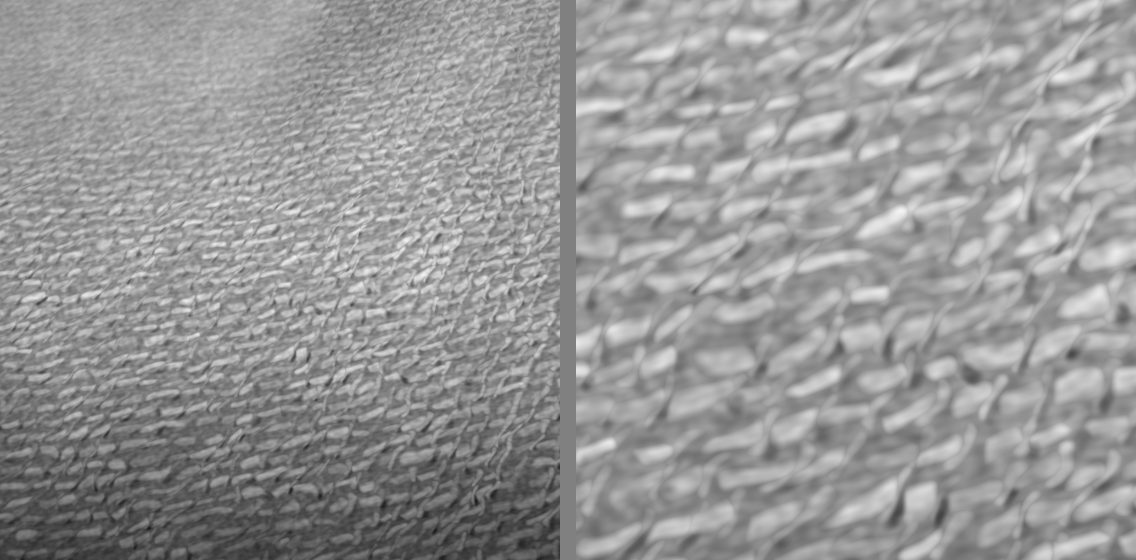
Left: the whole. Right: its middle third, enlarged.
Give the GLSL for this texture, as a Shadertoy shader.

```glsl
// Grey knitted cloth receding from the viewer: short uneven yarn loops are laid out
// in a perspective grid, with steeper strands and small dark holes between them.
// Gradient noise bends the rows and adds fibres; focus and light vary over the cloth.

const vec2 STITCH_SIZE = vec2(0.047, 0.031); // stitch width and row height at the front
const float RECESSION = 0.58;                // shrinkage of stitches towards the back
const float VANISH_X = 0.7;
const float COLUMN_LEAN = 0.45;              // sideways shift of each row
const float FRONT_LIGHT = 0.385;
const float BACK_LIGHT = 0.67;
const float MEAN_TONE = 0.50;

vec2 hash2(vec2 p) {
    vec3 h = fract(p.xyx * vec3(0.1031, 0.1030, 0.0973));
    h += dot(h, h.yzx + 33.33);
    return fract((h.xx + h.yz) * h.zy);
}

float gradientDot(vec2 cell, vec2 offset) {
    float angle = 6.2832 * hash2(cell).x;
    return dot(vec2(cos(angle), sin(angle)), offset);
}

// Gradient noise, roughly -0.7 to 0.7
float gradientNoise(vec2 p) {
    vec2 i = floor(p), f = fract(p);
    vec2 u = f * f * f * (f * (f * 6.0 - 15.0) + 10.0);
    vec2 e = vec2(1.0, 0.0);
    return mix(mix(gradientDot(i, f), gradientDot(i + e, f - e), u.x),
               mix(gradientDot(i + e.yx, f - e.yx), gradientDot(i + e.xx, f - e.xx), u.x), u.y);
}

float segmentDistance(vec2 p, vec2 a, vec2 b) {
    vec2 pa = p - a, ba = b - a;
    return length(pa - ba * clamp(dot(pa, ba) / dot(ba, ba), 0.0, 1.0));
}

// Rounded strand: 1 along its spine, 0 outside
float strand(vec2 p, vec2 a, vec2 b, float radius, float softness) {
    float d = segmentDistance(p, a, b);
    return 1.0 - smoothstep(radius * 0.3 - softness * 0.5, radius + softness, d);
}

// Canvas position to stitch grid (column, row)
vec2 clothGrid(vec2 p) {
    float y = p.y - 0.05 * p.x - 0.08 * p.x * p.x;
    y += 0.016 * gradientNoise(p * 4.0) + 0.008 * gradientNoise(p * 13.0 + 7.0);
    float depth = 1.0 - RECESSION * y;
    float column = (p.x - VANISH_X) / (STITCH_SIZE.x * depth);
    float row = -log(depth) / (RECESSION * STITCH_SIZE.y);
    vec2 q = vec2(column + 0.8 * gradientNoise(p * 7.0 + 3.0), row);
    vec2 crumple = vec2(gradientNoise(q * 0.9 + 31.0), gradientNoise(q * 0.9 + 57.0));
    return q + vec2(0.40, 0.34) * crumple;
}

// Brightness of the knitted loops, 0 in the holes to about 1 on the yarn
float knit(vec2 q, float softness, float steepness) {
    float tone = 0.26;
    float hole = 0.0;
    for (int j = -1; j <= 1; j++) {
        float row = floor(q.y) + float(j);
        float shift = COLUMN_LEAN * row;
        for (int i = -1; i <= 1; i++) {
            vec2 id = vec2(floor(q.x - shift) + float(i), row);
            vec2 random = hash2(id + 200.0);
            vec2 vary = hash2(id + 317.0);
            vec2 local = q - id - vec2(shift + 0.5, 0.5) - (vary - 0.5) * vec2(0.36, 0.28);
            local.y *= STITCH_SIZE.y / STITCH_SIZE.x;

            vec2 reach = vec2(0.20 + 0.15 * vary.y, 0.01 + 0.09 * random.y);
            float bright = strand(local, -reach, reach, 0.19 + 0.06 * vary.x, softness);
            bright *= 0.62 + 0.50 * random.x + 0.6 * local.y;
            float steep = strand(local, vec2(0.30, -0.14), vec2(0.60, 0.30), 0.17, softness);
            tone = max(tone, max(bright, steep * steepness * (0.45 + 0.4 * random.y)));

            float gap = strand(local, vec2(0.46, -0.24), vec2(0.54, -0.12), 0.13, softness);
            hole = max(hole, gap * vary.x * (0.4 + 0.6 * random.x));
        }
    }
    return tone - 0.75 * hole;
}

// Signed distance to the right of the slanting fold near the back
float foldSide(vec2 p) {
    return p.x - 0.58 + 0.56 * (1.0 - p.y) - 0.04 * gradientNoise(p * 7.0);
}

float clothLight(vec2 p, float side) {
    vec2 fromCentre = p - vec2(0.52, 0.6);
    float light = mix(FRONT_LIGHT, BACK_LIGHT, smoothstep(-0.06, 0.55, p.y));
    light -= 0.2 * dot(fromCentre, fromCentre);
    float shadow = smoothstep(-0.05, 0.07, side) * (1.0 - smoothstep(0.08, 0.28, side));
    light -= 0.07 * shadow * smoothstep(0.62, 0.95, p.y);
    return light + 0.05 * gradientNoise(p * 5.0 + 11.0) + 0.03 * gradientNoise(p * 12.0 + 23.0);
}

void mainImage(out vec4 fragColor, in vec2 fragCoord) {
    vec2 p = fragCoord / iResolution.xy;
    float side = foldSide(p);

    // Focus falls off to the back, most of all left of the fold
    float blur = smoothstep(0.45, 0.95, p.y) * mix(1.0, 0.45, smoothstep(-0.06, 0.08, side));
    float front = 1.0 - smoothstep(0.0, 0.45, p.y);
    float softness = 0.06 + 0.22 * blur;

    // Stitches
    vec2 q = clothGrid(p);
    float steepness = mix(0.8, 1.3, smoothstep(0.4, 0.95, p.x));
    float contrast = mix(0.50, 0.72, front) * (1.0 - 0.75 * blur);
    float relief = contrast * (knit(q, softness, steepness) - MEAN_TONE);

    // Fibres along the yarn, fine fuzz and soft unevenness
    vec2 along = vec2(p.x + 0.25 * p.y, p.y - 0.25 * p.x);
    float fibres = gradientNoise(along * vec2(75.0, 160.0));
    float fuzz = gradientNoise(p * 100.0 + 5.0);
    float mottle = gradientNoise(along * vec2(30.0, 50.0));
    relief += 0.17 * fibres * (1.0 - 0.75 * blur) + 0.16 * fuzz * (1.0 - 0.4 * blur);
    relief += 0.11 * mottle;

    float grey = clothLight(p, side) * (1.0 + relief);
    fragColor = vec4(vec3(clamp(grey, 0.0, 1.0)), 1.0);
}
```
